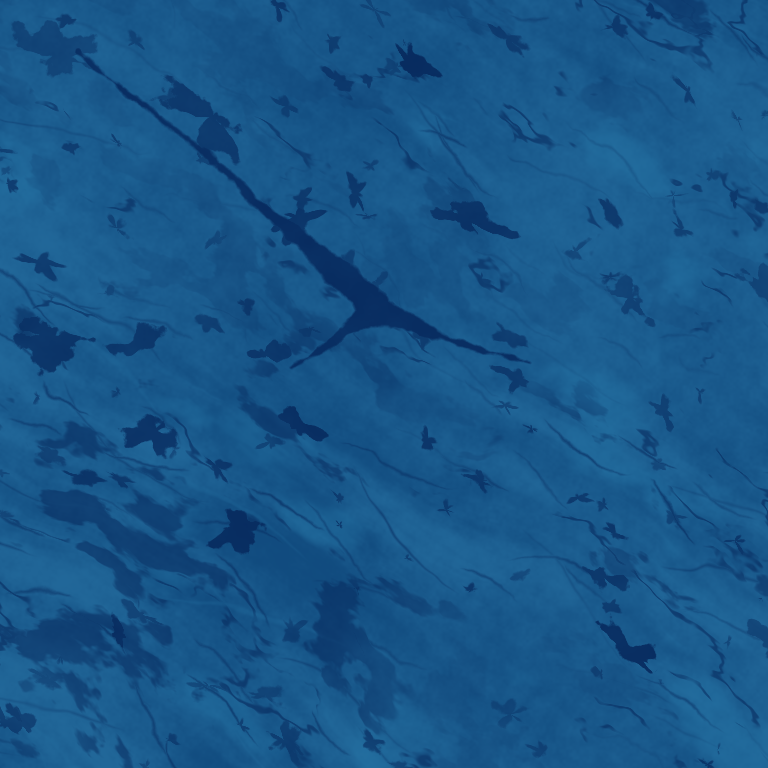
A WebGL 1 fragment shader for this texture:

```glsl
precision highp float;
// Weathered blue paint: a mottled ground with soft diagonal streaks, fine
// tapered scratches, crumbling stains, scattered spiky blots and one branching
// crack. Everything is built from value noise and jittered cells.

uniform vec2 u_resolution;

#define SLOPE -0.58
#define SOFT 0.0022
#define RAGGED 0.016
#define BLOT_CELLS 6.5
#define BLOT_SIZE 0.036
#define BLOT_DENSITY 0.56
#define SCRATCH_DENSITY 0.55
#define STREAK_GAIN 0.75
#define DEEP_BLUE vec3(0.066, 0.295, 0.497)
#define LIGHT_BLUE vec3(0.130, 0.405, 0.600)
#define INK vec3(0.022, 0.150, 0.355)
#define PALE vec3(0.150, 0.470, 0.660)

float hash(vec2 p) {
  vec3 q = fract(p.xyx * 0.1031);
  q += dot(q, q.yzx + 33.33);
  return fract((q.x + q.y) * q.z);
}

vec2 hash2(vec2 p) {
  return vec2(hash(p), hash(p + 57.3));
}

float noise(vec2 p) {
  vec2 i = floor(p), f = fract(p);
  f = f * f * (3.0 - 2.0 * f);
  return mix(mix(hash(i), hash(i + vec2(1.0, 0.0)), f.x),
             mix(hash(i + vec2(0.0, 1.0)), hash(i + vec2(1.0, 1.0)), f.x), f.y);
}

vec2 rotate(vec2 p, float a) {
  float c = cos(a), s = sin(a);
  return vec2(c * p.x + s * p.y, c * p.y - s * p.x);
}

float fbm(vec2 p) {
  float sum = 0.0, gain = 0.5;
  for (int i = 0; i < 5; i++) {
    sum += gain * noise(p);
    p = rotate(p, 0.3) * 2.03 + 19.7;
    gain *= 0.5;
  }
  return sum / 0.97;
}

// Coverage of a shape from its signed distance.
float fill(float d) {
  return 1.0 - smoothstep(-SOFT, SOFT, d);
}

// Bent, tapered lines near the common slope, one per cell at most.
float scratches(vec2 p, float cells, float width, float seed) {
  float ink = 0.0;
  vec2 id = floor(p * cells);
  for (int j = -1; j <= 1; j++) {
    for (int i = -1; i <= 1; i++) {
      vec2 c = id + vec2(float(i), float(j)) + seed;
      vec2 r = hash2(c), k = hash2(c + 31.7);
      vec2 q = rotate(p - (c - seed + r) / cells, SLOPE + (k.x - 0.5) * 0.8);
      float len = mix(0.35, 0.95, k.y) / cells;
      float t = q.x / len;
      float taper = max(1.0 - t * t, 0.0);
      q.y += (r.x - 0.5) * 0.5 * len * t * t;
      float line = fill(abs(q.y) - width * taper) * smoothstep(0.0, 0.4, taper);
      ink = max(ink, line * step(hash(c + 83.1), SCRATCH_DENSITY) * mix(0.4, 1.0, r.y));
    }
  }
  return ink;
}

// Irregular blots whose radius varies with direction, so some grow spikes.
float blots(vec2 p, float cells, float size, float rag) {
  float ink = 0.0;
  vec2 id = floor(p * cells);
  for (int j = -1; j <= 1; j++) {
    for (int i = -1; i <= 1; i++) {
      vec2 c = id + vec2(float(i), float(j));
      vec2 r = hash2(c + cells), k = hash2(c + 41.9);
      vec2 q = rotate(p - (c + r) / cells, SLOPE + (k.x - 0.5) * 0.7);
      q.x /= mix(1.0, 2.4, k.y * k.y);
      float spike = noise(q / (length(q) + 0.0001) * 2.1 + c * 13.7);
      float radius = size * mix(0.4, 1.0, r.x) * (0.25 + 1.25 * spike * spike);
      float shape = fill(length(q) - radius + rag);
      ink = max(ink, shape * step(hash(c + 71.3), BLOT_DENSITY) * mix(0.5, 1.0, r.y));
    }
  }
  return ink;
}

// Distance to an arm that thins from a to b.
float arm(vec2 p, vec2 a, vec2 b, float width) {
  float t = clamp(dot(p - a, b - a) / dot(b - a, b - a), 0.0, 1.0);
  return length(p - mix(a, b, t)) - width * (0.12 + 0.88 * pow(1.0 - t, 3.0));
}

void main() {
  vec2 p = gl_FragCoord.xy / min(u_resolution.x, u_resolution.y);
  vec2 warp = vec2(fbm(p * 4.0), fbm(p * 4.0 + 37.0)) - 0.5;
  vec2 bent = p + warp * 0.09;
  vec2 flow = rotate(bent, SLOPE);
  float rag = (fbm(p * 48.0) - 0.5) * RAGGED * 2.0;

  // Ground: broad clouds, diagonal streaks and faint grain.
  float patches = smoothstep(0.40, 0.64, fbm(p * 3.2 + 11.0));
  float streak = fbm(flow * vec2(3.5, 26.0)) - 0.5;
  float tone = 0.52 + (fbm(p * 2.6 + 5.0) - 0.5) * 0.75;
  tone += streak * STREAK_GAIN * mix(0.3, 1.0, patches);
  tone += (fbm(p * 60.0) - 0.5) * 0.22 + (noise(p * 230.0) - 0.5) * 0.07;
  vec3 color = mix(DEEP_BLUE, LIGHT_BLUE, smoothstep(0.12, 0.88, tone));

  // Pale worn spots and brushed glints.
  float worn = smoothstep(0.62, 0.76, fbm(flow * vec2(5.0, 9.0) + 63.0));
  float glint = scratches(bent, 5.0, 0.0028, 91.0) * patches;
  color = mix(color, PALE, worn * 0.4 + glint * 0.22);

  // Crumbling stains and thin broken veins.
  float crumbs = smoothstep(0.60, 0.67, fbm(flow * vec2(11.0, 21.0) + 29.0));
  float ridge = abs(fbm(flow * vec2(5.0, 13.0) + 47.0) - 0.5);
  float broken = smoothstep(0.50, 0.62, fbm(p * 13.0 + 71.0));
  float vein = (1.0 - smoothstep(0.004, 0.022, ridge)) * broken;
  float ink = max(crumbs * mix(0.12, 0.55, patches), vein * 0.6);

  // Scratches, long and short.
  float fine = max(scratches(bent, 6.0, 0.0017, 3.0) * 0.6,
                   scratches(bent + rag * 0.2, 12.0, 0.0019, 17.0) * 0.7);
  ink = max(ink, fine * mix(0.35, 1.0, patches));

  // Blots in two sizes.
  ink = max(ink, blots(bent, BLOT_CELLS, BLOT_SIZE, rag) * 0.92);
  ink = max(ink, blots(bent + 3.7, BLOT_CELLS * 2.0, BLOT_SIZE * 0.4, rag * 0.6) * 0.75);

  // Branching crack with a filled junction.
  vec2 joint = vec2(0.49, 0.60), s = p + warp * 0.05;
  float crack = arm(s, joint, vec2(0.10, 0.93), 0.021);
  crack = min(crack, arm(s, joint, vec2(0.39, 0.52), 0.023));
  crack = min(crack, arm(s, joint, vec2(0.69, 0.54), 0.020));
  ink = max(ink, fill(crack + rag * 0.35) * 0.9);

  color = mix(color, INK, ink * (0.88 + 0.12 * noise(p * 35.0)));
  gl_FragColor = vec4(color, 1.0);
}
```
